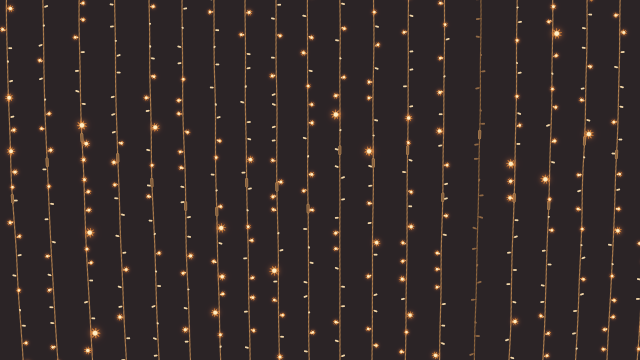
This pattern is drawn by a Shadertoy shader. Its source:

```glsl
// Curtain of twenty hanging fairy-light strings with glowing bulbs on a dark wall.

const float BULBS_DOWN = 20.5;
const float DULL_STRING = 14.0;

float hash(vec2 p) {
    vec3 q = fract(vec3(p.xyx) * 0.1031);
    q += dot(q, q.yzx + 33.33);
    return fract((q.x + q.y) * q.z);
}

// One-dimensional gradient noise.
float gradientNoise(float x, float seed) {
    float cell = floor(x), f = x - cell;
    float a = (hash(vec2(cell + 50.0, seed)) * 2.0 - 1.0) * f;
    float b = (hash(vec2(cell + 51.0, seed)) * 2.0 - 1.0) * (f - 1.0);
    return mix(a, b, f * f * (3.0 - 2.0 * f));
}

// Coverage of a shape from its signed distance, one pixel wide at the edge.
float cover(float d) {
    return clamp(0.5 - d * iResolution.y, 0.0, 1.0);
}

float segment(vec2 p, vec2 a, vec2 b) {
    vec2 pa = p - a, ba = b - a;
    return length(pa - ba * clamp(dot(pa, ba) / dot(ba, ba), 0.0, 1.0));
}

// Horizontal place of a string at a given drop below the top edge.
float stringX(float id, float drop) {
    float top = 0.0235 + 0.0936 * id + 0.016 * cos(0.483 * (id - 4.0));
    float lean = 0.0463 - 0.0046 * id;
    return top + lean * pow(max(drop, 0.0), 1.6)
         + 0.004 * gradientNoise(drop * 5.0 + 2.0, id + 9.0);
}

// Twisted wire with one oblong connector near the middle.
vec3 drawWire(vec3 col, vec2 p, float id, float power) {
    float dx = p.x - stringX(id, p.y);
    float twist = 0.5 + 0.5 * sin(480.0 * (p.y + dx * 1.5));
    vec3 wire = mix(vec3(0.47, 0.33, 0.22), vec3(0.75, 0.55, 0.33), 0.35 + 0.45 * twist);
    col = mix(col, wire * mix(0.8, 1.0, power), cover(abs(dx) - 0.0017));

    float joint = mix(0.37, 0.6, hash(vec2(id + 7.0, 3.0)));
    float d = segment(vec2(dx, p.y), vec2(0.0, joint - 0.009), vec2(0.0, joint + 0.009)) - 0.0042;
    col = mix(col, vec3(0.75, 0.55, 0.33), cover(d));
    return mix(col, vec3(0.52, 0.38, 0.25), cover(d + 0.0014));
}

// Stem, lamp and, where lit towards the viewer, a spiky warm glow.
vec3 drawBulb(vec3 col, vec2 p, float id, float row, float phase, float power) {
    vec2 key = vec2(id + 20.0, row + 40.0);
    float drop = (row - phase + 0.5 + 0.4 * (hash(key) - 0.5)) / BULBS_DOWN;
    float pick = hash(key + 61.7);
    float side = pick < 0.42 ? -1.0 : (pick < 0.84 ? 1.0 : 0.15);
    vec2 root = vec2(stringX(id, drop), drop);
    vec2 tip = root + vec2(side * 0.0115, 0.009 * (hash(key + 17.3) - 0.5));

    vec3 lamp = mix(vec3(0.56, 0.41, 0.27), vec3(0.95, 0.85, 0.67), power);
    col = mix(col, vec3(0.56, 0.38, 0.22), cover(segment(p, root, tip) - 0.0013));
    col = mix(col, lamp, cover(segment(p, mix(root, tip, 0.55), tip) - 0.0024));

    float lit = hash(key + 93.1) * power;
    if (lit > 0.5) {
        vec2 q = p - tip;
        float r = length(q);
        float size = mix(0.0075, 0.0155, pow((lit - 0.5) * 2.0, 4.0));
        float ray = abs(cos(4.5 * atan(q.y, q.x + 1e-6) + 6.0 * pick));
        float spikes = cover(r - size * (0.5 + 0.5 * ray * ray));
        col += vec3(0.42, 0.2, 0.06) * exp(-r * r / (size * size * 0.9));
        vec3 flare = mix(vec3(1.0, 0.74, 0.4), vec3(0.72, 0.4, 0.15), clamp(r / size, 0.0, 1.0));
        col = mix(col, flare, spikes * 0.85);
        col = mix(col, vec3(1.0, 0.93, 0.77), cover(r - size * 0.42));
    }
    return col;
}

void mainImage(out vec4 fragColor, in vec2 fragCoord) {
    // Height units, with y measured as the drop from the top edge.
    vec2 p = fragCoord / iResolution.y;
    p.y = 1.0 - p.y;
    vec3 col = vec3(0.17, 0.14, 0.15);

    for (float id = -1.0; id < 21.0; id++) {
        if (abs(p.x - stringX(id, p.y)) > 0.045) continue;
        float power = id == DULL_STRING ? 0.0 : 1.0;
        col = drawWire(col, p, id, power);

        // Only the rows next to this pixel can reach it.
        float phase = hash(vec2(id + 3.0, 8.0));
        float nearRow = floor(p.y * BULBS_DOWN + phase);
        for (float j = -1.0; j < 2.0; j++)
            col = drawBulb(col, p, id, nearRow + j, phase, power);
    }
    fragColor = vec4(min(col, 1.0), 1.0);
}
```
